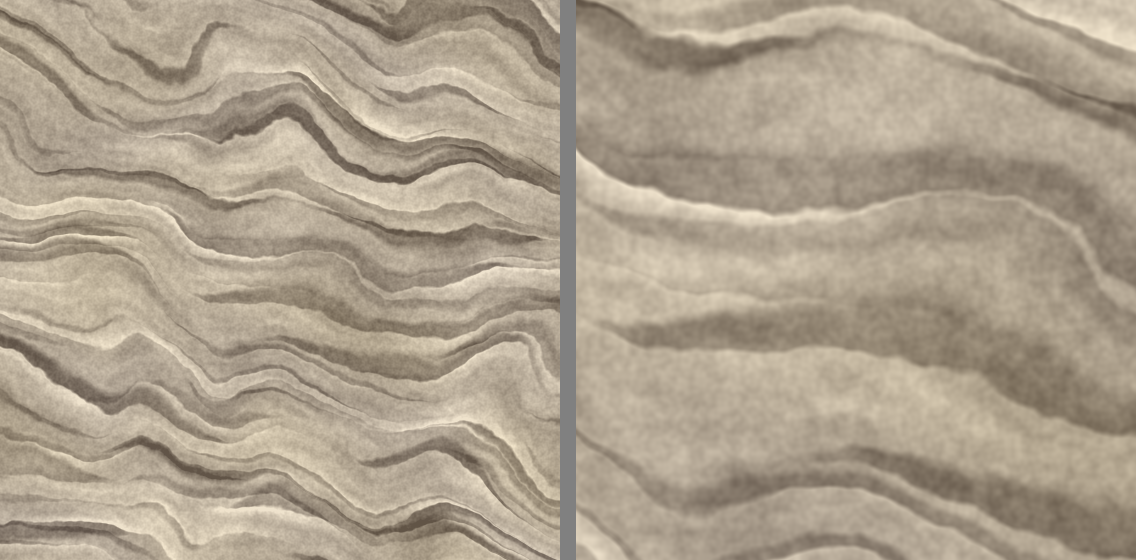
Left: the whole. Right: its middle third, enlarged.
Write a WebGL 2 fragment shader that draws this texture.

```glsl
#version 300 es
precision highp float;
// Weathered sandstone: tilted wavy strata with shadowed ledges and pale crests.

#define TILT 0.25          // fall of the strata towards the right
#define FOLD 0.145         // height of the large folds
#define CRINKLE 0.030      // height of the small folds
#define MAIN_COUNT 11.5    // bold ledges per canvas height
#define FINE_COUNT 19.0    // faint ledges per canvas height
#define EDGE_SOFT 0.0026   // softness of ledge edges
#define SHADOW 0.47        // depth of the ledge shadows
#define CREST 0.62         // brightness of the crests
#define BASE_TONE 0.53     // tone of plain rock
#define GRAIN 0.15         // strength of the fine mottling
#define DARK_ROCK vec3(0.50, 0.45, 0.39)
#define PALE_ROCK vec3(0.90, 0.85, 0.76)

uniform vec2 u_resolution;
out vec4 fragColor;

// Integer hash of a lattice point, two values in 0..1
vec2 hash2(vec2 cell) {
    uvec2 h = uvec2(ivec2(cell)) * uvec2(1664525u, 22695477u) + 10139u;
    h.x += h.y * 1664525u;
    h.y += h.x * 1664525u;
    h ^= h >> 16u;
    h.x += h.y * 1664525u;
    h.y += h.x * 1664525u;
    h ^= h >> 16u;
    return vec2(h & 65535u) / 65535.0;
}

float cornerSlope(vec2 cell, vec2 offset) {
    float angle = 6.28319 * hash2(cell).x;
    return dot(vec2(cos(angle), sin(angle)), offset);
}

// Gradient noise, about -0.7..0.7
float noise(vec2 p) {
    vec2 i = floor(p), f = p - i;
    vec2 u = f * f * f * (f * (f * 6.0 - 15.0) + 10.0);
    vec2 r = vec2(1.0, 0.0);
    return mix(
        mix(cornerSlope(i, f), cornerSlope(i + r, f - r), u.x),
        mix(cornerSlope(i + r.yx, f - r.yx), cornerSlope(i + 1.0, f - 1.0), u.x),
        u.y);
}

// Bends the canvas so that level lines become folded strata
vec2 foldStrata(vec2 p) {
    vec2 q = p + vec2(0.09 * noise(p * 3.1 + 17.0), 0.0);
    float height = p.y + TILT * p.x
        + FOLD * noise(q * vec2(3.6, 2.6) + 4.3)
        + CRINKLE * noise(q * vec2(9.0, 7.0) + 31.7)
        + 0.008 * noise(p * 25.0)
        + 0.0032 * noise(p * 75.0);
    return vec2(q.x, height);
}

// Tone change from one set of ledges: shadow on one side, crest on the other
float ledges(vec2 q, float count, float seed) {
    float level = q.y * count;
    float nearest = floor(level + 0.5);
    float soft = EDGE_SOFT * count;
    float shade = 0.0, glow = 0.0;
    for (int k = -2; k <= 2; k++) {
        float id = nearest + float(k);
        vec2 rnd = hash2(vec2(id, seed));
        float row = id * 7.37 + seed;
        float line = id + 0.5 * (rnd.x - 0.5) + 0.65 * noise(vec2(q.x * 2.6, row));
        float side = rnd.y < 0.55 ? 1.0 : -1.0;
        float d = (level - line) * side;

        // Ledges swell and taper out along their length
        float swell = smoothstep(-0.20, 0.24, noise(vec2(q.x * 2.8 + 9.0 * rnd.x, row + 50.3)));
        float width = (0.20 + 0.55 * rnd.x) * swell;
        float shadow = smoothstep(-soft, soft, d)
            * (1.0 - smoothstep(0.6 * width, width + soft, d));
        shade = max(shade, shadow * smoothstep(0.0, 0.35, swell) * (1.25 - 0.7 * width));

        float shine = smoothstep(-0.16, 0.28, noise(vec2(q.x * 2.6 + 5.0 * rnd.y, row + 90.6)));
        float falloff = 0.65 * exp(min(d, 0.0) / 0.13) + 0.35 * exp(min(d, 0.0) / 0.38);
        glow = max(glow, (1.0 - smoothstep(-soft, soft, d)) * falloff * shine);
    }
    return CREST * glow * (1.0 - 0.6 * shade) - SHADOW * shade;
}

void main() {
    vec2 p = gl_FragCoord.xy / u_resolution.y;
    vec2 q = foldStrata(p);

    // Plain rock with broad streaks along the strata
    float tone = BASE_TONE
        + 0.26 * noise(q * vec2(3.0, 9.0) + 60.0)
        + 0.26 * noise(q * vec2(7.0, 26.0) + 12.0)
        + 0.20 * noise(q * vec2(16.0, 60.0));

    // Bold and faint ledges
    tone += ledges(q, MAIN_COUNT, 3.0);
    tone += 0.6 * ledges(q + vec2(0.37, 0.021), FINE_COUNT, 29.0);

    // Fine mottling
    tone += GRAIN * (noise(p * 62.0) + noise(p * 130.0 + 7.0) + 0.8 * noise(p * 230.0));

    vec3 rock = mix(DARK_ROCK, PALE_ROCK, clamp(tone, -0.3, 1.1));
    float warmth = noise(q * vec2(3.0, 6.0) + 80.0);
    rock += warmth * vec3(0.006, 0.003, -0.025);
    fragColor = vec4(rock, 1.0);
}
```
